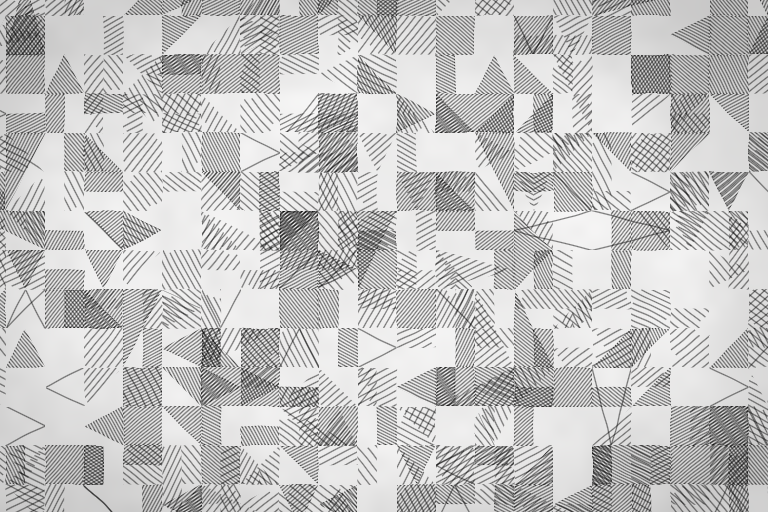
A WebGL 1 fragment shader for this pattern:

```glsl
precision highp float;
uniform vec2 u_resolution;

#define CELLS 13.1          // grid cells over the canvas height
#define THREAD 0.0185       // thread width, in cells
#define SOFTNESS 1.2        // edge blur, in pixel widths
#define DENSE_GAP 0.073     // thread spacing of dark patches
#define LOOSE_GAP 0.158     // thread spacing of open patches
#define DENSE_SHARE 0.43
#define BASE_FILL 0.86      // share of cells filled by the first layer
#define EXTRA_FILL 0.28     // share filled by each overlapping layer
#define INK 0.86
#define PAPER vec3(0.937, 0.935, 0.934)
#define VIGNETTE 0.14
#define WRINKLE 0.04

float hash(vec2 p, float seed) {
  vec3 v = fract(vec3(p.xyx + seed * 7.31) * vec3(0.1031, 0.1030, 0.0973));
  v += dot(v, v.yzx + 33.33);
  return fract((v.x + v.y) * v.z);
}

float noise(vec2 p) {
  vec2 i = floor(p), f = fract(p);
  f = f * f * (3.0 - 2.0 * f);
  vec2 e = vec2(1.0, 0.0);
  return mix(mix(hash(i, 0.0), hash(i + e, 0.0), f.x),
             mix(hash(i + e.yx, 0.0), hash(i + e.xx, 0.0), f.x), f.y);
}

// Coverage of a thread at distance d; stays even when thinner than the blur
float thread(float d, float px) {
  float blur = px * SOFTNESS;
  float reach = max(blur, 0.5 * (THREAD + blur));
  return min(1.0, THREAD / blur) * clamp((reach - d) / blur, 0.0, 1.0);
}

// Signed distance to a block, half block, corner triangle or gable
float patchEdge(vec2 q, vec2 h, float kind) {
  if (kind < 0.26) return -1.0;
  if (kind < 0.65) return q.x;
  if (kind < 0.83) return dot(q, h.yx) / length(h);
  return (abs(q.x) * 2.0 * h.y + h.x * (q.y - h.y)) / length(vec2(2.0 * h.y, h.x));
}

float stitchedBlock(vec2 grid, vec2 size, float seed, float fill, float px) {
  vec2 id = floor(grid / size);
  if (hash(id, seed) > fill) return 0.0;
  vec2 q = grid - (id + 0.5) * size;
  vec2 h = 0.5 * size;

  // Random orientation
  q *= sign(vec2(hash(id, seed + 1.0), hash(id, seed + 2.0)) - 0.5);
  if (hash(id, seed + 3.0) < 0.5) { q = q.yx; h = h.yx; }

  // Long blocks are more often open
  float span = length(size) * 0.707;
  bool dense = hash(id, seed + 5.0) * span < DENSE_SHARE;
  float style = hash(id, seed + 6.0);
  float kind = hash(id, seed + 4.0);
  if (!dense) kind = mix(0.15, 1.0, kind);
  float edge = patchEdge(q, h, kind);
  vec2 inset = abs(q) - h;
  float box = max(inset.x, inset.y);
  float shape = max(edge, box);
  float mask = clamp(0.5 - shape / px, 0.0, 1.0);

  // Bare outline of a triangle
  if (!dense && kind > 0.65 && style > 0.75)
    return thread(abs(edge), px) * clamp(0.5 - box / px, 0.0, 1.0);

  // Parallel threads, sometimes mirrored to a chevron
  if (!dense && style < 0.13) q.x = abs(q.x);
  float angle = mix(0.5, 1.1, floor(hash(id, seed + 7.0) * 4.0) / 3.0);
  angle *= sign(hash(id, seed + 8.0) - 0.5);
  vec2 dir = vec2(cos(angle), sin(angle));
  float gap = dense ? DENSE_GAP : LOOSE_GAP * mix(0.75, 1.15, style);
  float across = dot(q, vec2(-dir.y, dir.x)) / gap;
  float cover = thread(abs(fract(across) - 0.5) * gap, px);

  if (dense) {
    // Turning stitches darken the border
    cover = min(1.0, cover * (1.0 + 0.5 * smoothstep(-0.06, 0.0, shape)));
  } else {
    // Uneven thread ends
    float reach = span * mix(0.38, 0.95, hash(id + floor(across) * 3.0, seed + 9.0));
    cover *= clamp(0.5 + (reach - abs(dot(q, dir))) / px, 0.0, 1.0);
  }
  return cover * mask;
}

void main() {
  vec2 uv = gl_FragCoord.xy / u_resolution.y;
  vec2 centered = gl_FragCoord.xy / u_resolution - 0.5;
  float px = CELLS / u_resolution.y;

  // Paper with soft creases and darker borders
  float crease = noise(uv * 9.0) + 0.6 * noise(uv * 31.0) - 0.8;
  vec3 color = PAPER + WRINKLE * crease;
  color *= 1.0 - VIGNETTE * smoothstep(0.1, 0.5, dot(centered, centered) * 1.2);

  // Overlapping stitched layers on a slightly wavy grid
  vec2 grid = uv * CELLS + vec2(20.85, 20.3);
  grid += 0.035 * (vec2(noise(grid * 2.0), noise(grid * 2.0 + 40.0)) - 0.5);
  for (int i = 0; i < 4; i++) {
    float layer = float(i);
    vec2 size = i == 2 ? vec2(2.0, 1.0) : i == 3 ? vec2(1.0, 2.0) : vec2(1.0);
    float fill = i == 0 ? BASE_FILL : EXTRA_FILL;
    color *= 1.0 - INK * stitchedBlock(grid, size, 11.0 + layer * 13.0, fill, px);
  }
  gl_FragColor = vec4(color, 1.0);
}
```
